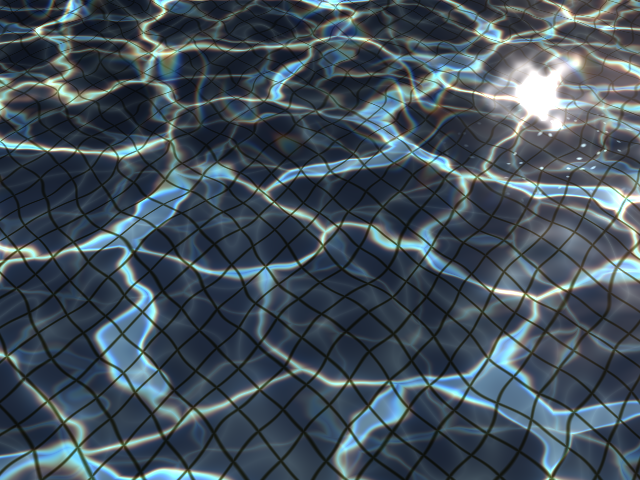
This texture is drawn by a Shadertoy shader. Its source:

```glsl
#define HORIZON 2.1
#define CELLS 4.5
#define TILES 30.0
#define TILE_ANGLE 0.74
#define LINE_WIDTH 0.040
#define SUN vec2(1.12, 0.81)
#define DEEP vec3(0.035, 0.05, 0.085)
#define WATER vec3(0.125, 0.168, 0.245)
#define LIGHT vec3(0.58, 0.72, 0.74)
#define SHEET vec3(0.23, 0.265, 0.235)
#define HALO vec3(0.05, 0.115, 0.18)
#define WARM vec3(0.28, 0.21, 0.17)

vec2 hash2(vec2 p) {
    vec3 q = fract(p.xyx * vec3(0.1031, 0.1030, 0.0973));
    q += dot(q, q.yzx + 33.33);
    return fract((q.xx + q.yz) * q.zy);
}

float corner(vec2 cell, vec2 f, vec2 o) {
    return dot(hash2(cell + o) * 2.0 - 1.0, f - o);
}

// Gradient noise, roughly -0.7 to 0.7
float noise(vec2 p) {
    vec2 i = floor(p), f = p - i;
    vec2 u = f * f * f * (f * (f * 6.0 - 15.0) + 10.0);
    return mix(mix(corner(i, f, vec2(0, 0)), corner(i, f, vec2(1, 0)), u.x),
               mix(corner(i, f, vec2(0, 1)), corner(i, f, vec2(1, 1)), u.x), u.y);
}

vec2 noise2(vec2 p) {
    return vec2(noise(p), noise(p + vec2(37.2, 11.7)));
}

float ridge(vec2 p, float sharpness) {
    return pow(max(1.0 - abs(noise(p)) * 1.6, 0.0), sharpness);
}

// Distance to the nearest border between Voronoi cells
float cellBorder(vec2 p) {
    vec2 i = floor(p), f = p - i, nearest = vec2(0.0);
    float best = 9.0, border = 9.0;
    for (int y = -1; y <= 1; y++)
    for (int x = -1; x <= 1; x++) {
        vec2 o = vec2(x, y);
        vec2 r = o + 0.1 + 0.8 * hash2(i + o) - f;
        if (dot(r, r) < best) { best = dot(r, r); nearest = r; }
    }
    for (int y = -2; y <= 2; y++)
    for (int x = -2; x <= 2; x++) {
        vec2 o = vec2(x, y);
        vec2 r = o + 0.1 + 0.8 * hash2(i + o) - f, d = r - nearest;
        if (dot(d, d) > 1e-4) border = min(border, dot(0.5 * (r + nearest), normalize(d)));
    }
    return border;
}

// Folded sheets of light: bright coloured rims around a pale band
vec3 caustics(vec2 p, float thin) {
    p += 0.42 * noise2(p * 1.1) + 0.18 * noise2(p * 2.7) + 0.06 * noise2(p * 6.0);
    float d = cellBorder(p);
    float fold = 0.15 * smoothstep(-0.05, 0.5, noise(p * 1.4 + 5.0));
    vec3 e = (d - fold + thin * vec3(-0.5, 0.0, 0.5)) / thin;
    float power = max(0.55 + 0.9 * noise(p * 1.9 + 21.0), 0.12);
    float sheet = 1.0 - smoothstep(fold - thin, fold + thin, d);
    float veil = 0.75 + 0.9 * noise(p * vec2(5.0, 3.0));
    return LIGHT * exp(-e * e) * power + SHEET * sheet * veil
         + HALO * exp(-max(d - fold, 0.0) / 0.05) * (0.4 + power);
}

// Dark joints between the diagonal floor tiles
float joints(vec2 q) {
    vec2 d = 0.5 - abs(fract(q) - 0.5);
    vec2 line = 1.0 - smoothstep(0.005, 0.08, d);
    return max(line.x, line.y);
}

// Small scattered sun glints
float glints(vec2 p) {
    vec2 i = floor(p), h = hash2(i + 9.0);
    vec2 r = (p - i - 0.25 - 0.5 * h.yx) * vec2(1.0, 1.8);
    return step(0.68, h.x) * (1.0 - smoothstep(0.05, 0.3, length(r)));
}

void mainImage(out vec4 fragColor, in vec2 fragCoord) {
    vec2 uv = fragCoord / iResolution.y;
    float z = 1.0 / (HORIZON - uv.y);
    float far = smoothstep(0.45, 0.9, uv.y);
    float right = smoothstep(0.85, 1.2, uv.x);
    vec2 p = CELLS * z * vec2(uv.x - 0.67, 2.9);

    // Tiled floor seen through the moving surface
    float c = cos(TILE_ANGLE), s = sin(TILE_ANGLE);
    vec2 tile = mat2(c, s, -s, c) * (TILES * z * vec2(uv.x - 0.67, 1.75));
    tile += 0.8 * noise2(p * 1.3) + (0.25 + 0.4 * far) * noise2(p * 3.4);
    float shade = 0.82 - 0.5 * far + 0.45 * noise(uv * 3.0) + 0.3 * noise(p * 2.0);
    vec3 base = mix(DEEP, WATER, clamp(shade, 0.0, 1.1));

    // Two light webs, faint wisps and a bright diagonal streak
    vec3 light = caustics(p, LINE_WIDTH * z);
    light += 0.4 * caustics(p * 1.55 + 13.0, LINE_WIDTH * z * 1.4) * (0.45 + 0.6 * far + 0.4 * right);
    vec2 bend = p + 0.5 * noise2(p);
    light += SHEET * (0.4 * ridge(bend * vec2(2.6, 1.2), 9.0) + 0.25 * ridge(bend * 1.8 + 8.0, 12.0));
    float across = dot(uv - vec2(1.33, 0.6), vec2(-0.579, 0.815)) + 0.05 * noise(uv * 7.0);
    float streak = exp(-across * across / 0.0012) * right;
    light = light * (1.0 + 0.7 * streak) + LIGHT * streak * 0.4 * ridge(bend * 3.0, 3.0);
    vec3 ink = vec3(0.58, 0.62, 0.78) * (1.0 - 0.4 * far);
    vec3 col = (base + light) * (1.0 - joints(tile) * ink);

    // Looping reflections with split colours on the far water
    float level = noise(uv * vec2(7.0, 6.0) + 0.4 * noise2(uv * 9.0));
    vec3 loops = pow(0.5 + 0.5 * sin(level * 19.0 + vec3(0.0, 0.4, 0.8)), vec3(8.0));
    float patches = smoothstep(0.0, 0.35, noise(uv * vec2(4.0, 6.0) + 3.0));
    col += loops * vec3(0.32, 0.36, 0.36) * patches * far;

    // Warm sky reflection in flat ripples
    vec2 flow = uv + 0.05 * noise2(uv * 6.0);
    float ripples = 0.5 + 0.8 * noise(flow * vec2(5.0, 17.0)) + 0.4 * noise(flow * vec2(11.0, 38.0));
    float sky = smoothstep(0.85, 1.25, uv.x) * smoothstep(-0.1, 0.6, uv.y);
    col += WARM * sky * max(ripples, 0.0);

    // Sun glare and its sparkle
    vec2 ray = uv - SUN + 0.06 * noise2(uv * 13.0) + 0.05 * noise2(uv * 31.0);
    float sunDist = length(ray * vec2(1.0, 1.45));
    col += vec3(1.0, 0.98, 0.95) * 1.6 * exp(-sunDist * sunDist / 0.0038);
    col += vec3(0.24, 0.23, 0.22) * exp(-sunDist / 0.12);
    vec2 spark = (uv - vec2(1.17, 0.68)) / vec2(0.15, 0.07);
    col += LIGHT * glints(uv * 44.0 + 2.5 * noise2(uv * 9.0)) * exp(-dot(spark, spark));

    fragColor = vec4(clamp(col, 0.0, 1.0), 1.0);
}
```
